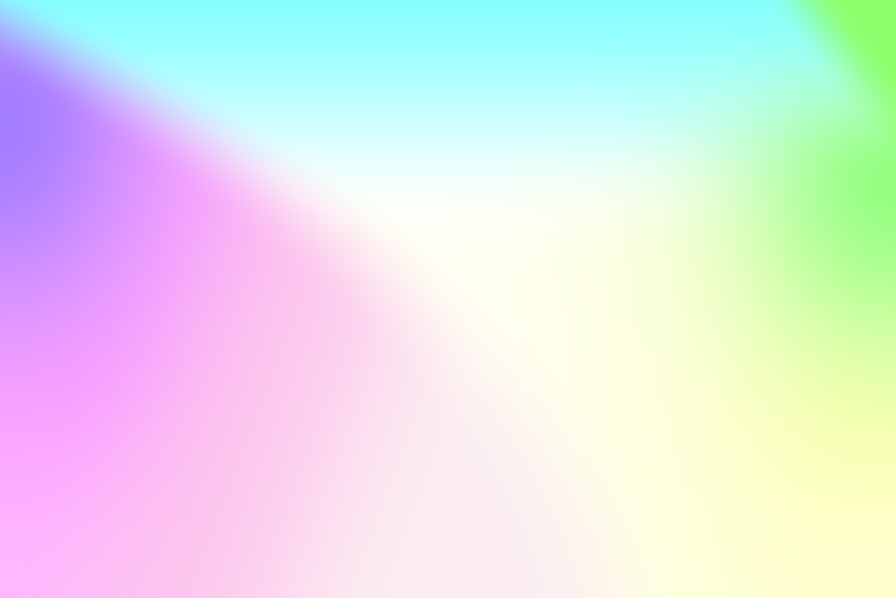
Give the GLSL for this background, as a Shadertoy shader.

```glsl
// A soft pastel backdrop: a curved diagonal fold parts a violet and pink field
// from a cyan, cream and green one. Each field is built from smooth gradients
// and gaussian glows; the fold is a parabola with a feathered edge.

// Elliptical gaussian falloff around a centre
float glow(vec2 p, vec2 centre, vec2 radius) {
    vec2 q = (p - centre) / radius;
    return exp(-dot(q, q));
}

// Pink field below the fold, with violet light at the left edge
vec3 pinkField(vec2 p) {
    float across = p.x + 0.25 * (p.y - 0.6);
    vec3 orchid = vec3(1.0, 0.64 + 0.08 * smoothstep(0.6, 1.0, p.y), 1.0);
    vec3 col = mix(orchid, vec3(0.99, 0.77, 0.93), smoothstep(0.08, 0.32, across));
    col = mix(col, vec3(0.985, 0.93, 0.945), smoothstep(0.26, 0.56, across));
    float violet = glow(p, vec2(0.0, 0.2), vec2(0.16, 0.32));
    return mix(col, vec3(0.64, 0.49, 1.0), violet);
}

// Cyan sky melting into cream, with yellow and green light at the right
vec3 skyField(vec2 p) {
    vec3 cream = vec3(1.0, 1.0, mix(0.95, 0.82, smoothstep(0.48, 0.95, p.x)));
    cream.b -= 0.1 * glow(p, vec2(0.98, 0.68), vec2(0.16, 0.2));
    vec3 sky = mix(vec3(0.5, 1.0, 1.0), vec3(0.97, 1.0, 1.0), smoothstep(-0.06, 0.38, p.y));
    vec3 col = mix(sky, cream, smoothstep(0.2, 0.46, p.y));

    // Broad green haze, reaching further down than up
    float reach = p.y < 0.3 ? 0.16 : 0.28;
    col = mix(col, vec3(0.56, 1.0, 0.48), 0.95 * glow(p, vec2(1.0, 0.3), vec2(0.17, reach)));

    // Brighter green corner behind a slanted edge
    float corner = smoothstep(-0.02, 0.07, p.x - 0.87 - 0.5 * p.y);
    return mix(col, vec3(0.56, 1.0, 0.43), corner);
}

void mainImage(out vec4 fragColor, in vec2 fragCoord) {
    // Unit canvas with y measured down from the top
    vec2 p = fragCoord / iResolution.xy;
    p.y = 1.0 - p.y;

    // Signed horizontal distance from the fold
    float fold = p.x - (0.02 + 1.3 * p.y - 0.58 * p.y * p.y);
    vec3 col = mix(pinkField(p), skyField(p), smoothstep(-0.17, 0.035, fold));
    fragColor = vec4(col, 1.0);
}
```
